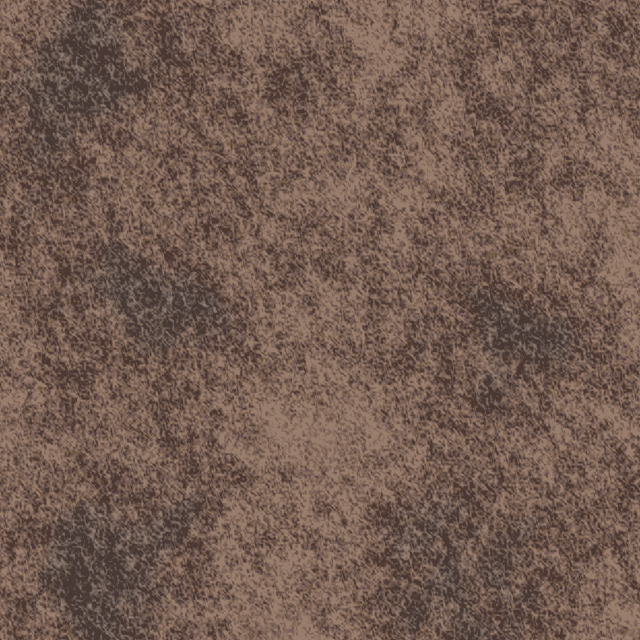
Give the GLSL for this texture, as a WebGL 2 fragment shader.

```glsl
#version 300 es
precision highp float;
// Worn brown hide: soft dark stains under a dense grain of short leaning flecks.
// Warped layered sines and noise place the stains, stretched cellular noise
// draws the flecks, and the summed tone is looked up in a five-step colour ramp.

uniform vec2 u_resolution;
out vec4 fragColor;

// Colours, dark to light; the middle tone varies between mauve and brown.
const vec3 DARK  = vec3(0.30, 0.215, 0.19);
const vec3 SHADE = vec3(0.38, 0.30, 0.27);
const vec3 MAUVE = vec3(0.46, 0.37, 0.34);
const vec3 BROWN = vec3(0.45, 0.35, 0.28);
const vec3 TAN   = vec3(0.53, 0.42, 0.365);
const vec3 LIGHT = vec3(0.60, 0.495, 0.43);

// Grain: direction and cells per canvas (across, along the lean).
const vec2 LEAN = vec2(0.5, -0.866);
const vec2 FLECK_CELLS = vec2(200.0, 88.0);
const vec2 CLUMP_CELLS = vec2(72.0, 38.0);
const float FINE_CELLS = 310.0;
const float HUE_CELLS = 150.0;
const float GRAIN_CONTRAST = 0.88;

// Stains: spacing and first centre of the dark rows and columns.
const vec2 STAIN_PERIOD = vec2(0.58, 0.36);
const vec2 STAIN_CENTRE = vec2(0.20, 0.85);
const vec2 STAIN_DEPTH = vec2(0.42, 0.22);
const float STAIN_GREYING = 0.3;
const float TAU = 6.28318;

vec3 hash3(vec2 p) {
    vec3 q = fract(p.xyx * vec3(0.1031, 0.1030, 0.0973));
    q += dot(q, q.yxz + 33.33);
    return fract((q.xxy + q.yzz) * q.zyx);
}

// Value noise, centred on zero with a spread of about one.
float softNoise(vec2 p) {
    vec2 cell = floor(p);
    vec2 f = fract(p);
    f = f * f * (3.0 - 2.0 * f);
    float low  = mix(hash3(cell).x, hash3(cell + vec2(1, 0)).x, f.x);
    float high = mix(hash3(cell + vec2(0, 1)).x, hash3(cell + vec2(1, 1)).x, f.x);
    return (mix(low, high, f.y) - 0.5) / 0.214;
}

// Cellular noise with points of uneven strength, same scale as softNoise.
float fleckNoise(vec2 p) {
    vec2 cell = floor(p);
    float nearest = 4.0;
    for (int y = -1; y <= 1; y++) {
        for (int x = -1; x <= 1; x++) {
            vec2 id = cell + vec2(x, y);
            vec3 h = hash3(id + 17.0);
            nearest = min(nearest, distance(p, id + h.xy) + 0.35 * h.z);
        }
    }
    return (nearest - 0.62) / 0.21;
}

// Large light and dark areas; negative is stained.
float stainTone(vec2 uv) {
    vec2 bent = uv + 0.035 * sin(uv.yx * vec2(11.0, 9.0) + vec2(0.6, 2.1))
                   + 0.015 * sin(uv.yx * vec2(27.0, 31.0) + vec2(4.0, 1.3));
    vec2 wave = cos(TAU * (bent - STAIN_CENTRE) / STAIN_PERIOD);
    float tone = -dot(STAIN_DEPTH, wave);
    tone += 0.25 * softNoise(bent * 5.0 + 3.7);
    tone += 0.16 * softNoise(bent * 13.0 + 41.0);
    return tone + 0.10 * softNoise(bent * 27.0 + 83.0);
}

// Fine leaning texture, from clumps down to single specks.
float grainTone(vec2 uv) {
    vec2 leaning = vec2(dot(uv, vec2(-LEAN.y, LEAN.x)), dot(uv, LEAN)) + 2.0;
    leaning.x += 0.0022 * sin(leaning.y * 190.0 + 5.0 * sin(leaning.x * 60.0));
    float flecks = fleckNoise(leaning * FLECK_CELLS);
    float clumps = softNoise(leaning * CLUMP_CELLS);
    float specks = softNoise(uv * FINE_CELLS);
    return 0.64 * flecks + 0.42 * clumps + 0.60 * specks;
}

float ramp(float from, float to, float x) {
    return clamp((x - from) / (to - from), 0.0, 1.0);
}

void main() {
    vec2 uv = gl_FragCoord.xy / min(u_resolution.x, u_resolution.y);

    // Tone: grain calms down where the surface is cleanest.
    float stain = stainTone(uv);
    float calm = 1.0 - 0.3 * smoothstep(0.4, 1.1, stain);
    float tone = stain + GRAIN_CONTRAST * calm * grainTone(uv);

    // Colour ramp
    float hue = smoothstep(-0.5, 1.0, softNoise(uv * HUE_CELLS + 9.0));
    vec3 colour = mix(DARK, SHADE, ramp(-1.7, -0.9, tone));
    colour = mix(colour, mix(MAUVE, BROWN, hue), ramp(-0.9, -0.25, tone));
    colour = mix(colour, TAN, ramp(-0.25, 0.5, tone));
    colour = mix(colour, LIGHT, ramp(0.5, 1.35, tone));

    // Stain cores lose some warmth.
    float grey = dot(colour, vec3(0.3, 0.59, 0.11));
    colour = mix(colour, vec3(grey), STAIN_GREYING * smoothstep(0.3, 1.0, -stain));

    fragColor = vec4(colour, 1.0);
}
```
